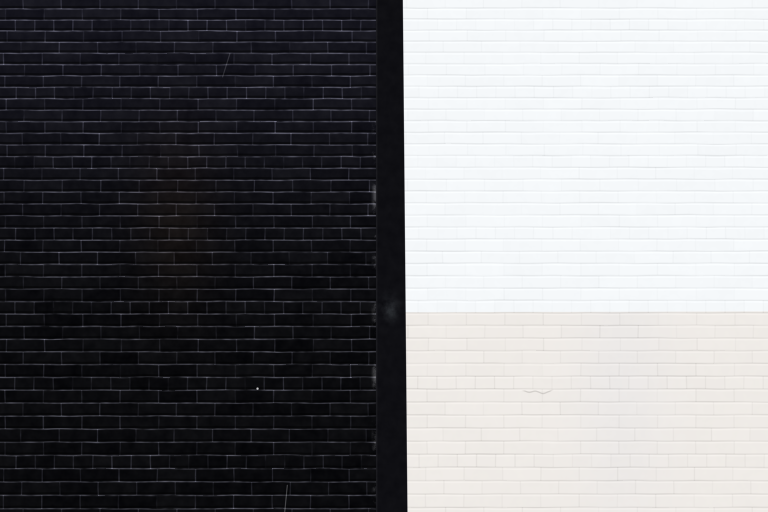
A WebGL 1 fragment shader for this texture:

```glsl
precision highp float;
// Painted brick wall: black bricks, a dark pilaster, then white over cream bricks.
uniform vec2 u_resolution;

float hash(vec2 p) {
  p = fract(p * vec2(0.1031, 0.1130));
  p += dot(p, p.yx + 33.33);
  return fract((p.x + p.y) * p.x * 47.3);
}

vec2 gradient(vec2 cell) {
  float a = 6.2832 * hash(cell);
  return vec2(cos(a), sin(a));
}

// Gradient noise, about -0.7 to 0.7
float noise(vec2 p) {
  vec2 i = floor(p), f = fract(p);
  vec2 u = f * f * f * (f * (f * 6.0 - 15.0) + 10.0);
  vec2 e = vec2(1.0, 0.0);
  float a = dot(gradient(i), f);
  float b = dot(gradient(i + e), f - e);
  float c = dot(gradient(i + e.yx), f - e.yx);
  float d = dot(gradient(i + 1.0), f - 1.0);
  return mix(mix(a, b, u.x), mix(c, d, u.x), u.y);
}

float fbm(vec2 p) {
  float sum = 0.0, amp = 0.6;
  for (int i = 0; i < 4; i++) {
    sum += amp * noise(p);
    p = p * 2.03 + 7.1;
    amp *= 0.5;
  }
  return sum;
}

// Antialiased line of half width w at distance d, in canvas heights
float stroke(float d, float w) {
  float px = 0.8 / u_resolution.y;
  return (1.0 - smoothstep(max(w - px, 0.0), w + px, abs(d))) * min(1.0, 2.0 * w / px);
}

float segment(vec2 p, vec2 a, vec2 b, float w) {
  vec2 s = b - a;
  return stroke(length(p - a - s * clamp(dot(p - a, s) / dot(s, s), 0.0, 1.0)), w);
}

float blob(vec2 p, vec2 center, vec2 size) {
  vec2 q = (p - center) / size;
  return exp(-dot(q, q));
}

// Signed distance below bed joint, distance to head joint, brick id.
// Courses grow taller downwards; every sixth one is a header course.
vec4 bricks(vec2 p, float shift) {
  float t = 1.0 - p.y;
  float n = 202.0 * log(1.0 + 0.2315 * t) + 0.18 + shift;
  float row = floor(n);
  float bed = (fract(n + 0.5) - 0.5) * (0.0211 + 0.0049 * t);
  float header = step(abs(mod(row, 6.0) - 2.0), 0.1);
  float pitch = mix(0.0748, 0.0374, header);
  float phase = mix(mix(0.59, 0.136, mod(row, 2.0)), 0.82, header);
  float m = p.x / pitch - phase + 0.12 * (hash(vec2(row, 4.0)) - 0.5);
  return vec4(bed, (fract(m + 0.5) - 0.5) * pitch, floor(m), row);
}

vec3 blackWall(vec2 p, vec2 uv, float grain) {
  vec4 b = bricks(p + 0.0012 * vec2(noise(p * 31.0), noise(p * 23.0)), 0.0);
  float tone = hash(b.zw + 3.0) - 0.5;
  vec3 col = mix(vec3(0.042, 0.043, 0.052), vec3(0.085, 0.085, 0.115), smoothstep(0.3, 1.0, uv.y));
  col += 0.025 * tone + 0.035 * grain;
  col += vec3(0.03, 0.016, 0.0) * blob(uv, vec2(0.23, 0.57), vec2(0.05, 0.16));
  // Shadowed mortar with a lit upper brick edge
  float wear = clamp(0.55 + 0.7 * noise(vec2(p.x * 14.0, b.w * 3.7)) + 0.5 * noise(p * 70.0), 0.12, 1.0);
  col *= 1.0 - 0.45 * stroke(b.x + 0.0035, 0.0022);
  col += vec3(0.27, 0.27, 0.30) * wear * stroke(b.x, 0.0013);
  col += vec3(0.13, 0.13, 0.15) * wear * stroke(b.y, 0.0011);
  // Scratches and a paint speck
  col += 0.22 * segment(p, vec2(0.555, 0.0), vec2(0.56, 0.052), 0.0008);
  col += 0.12 * segment(p, vec2(0.434, 0.85), vec2(0.448, 0.895), 0.0008);
  col += 0.75 * stroke(length(p - vec2(0.502, 0.241)), 0.0022);
  // Flaking paint beside the pilaster
  float flakes = smoothstep(0.0, 0.45, noise(vec2(3.0, uv.y * 17.0)) + 0.5 * fbm(p * 90.0));
  col += 0.24 * flakes * smoothstep(0.482, 0.489, uv.x) * smoothstep(0.85, 0.7, uv.y);
  return col;
}

vec3 paleWall(vec2 p, vec2 uv, float grain) {
  vec4 b = bricks(p + 0.001 * vec2(noise(p * 27.0), noise(p * 19.0)), 0.1);
  float cream = 1.0 - smoothstep(-0.0015, 0.0015, uv.y - 0.390 - 0.004 * (uv.x - 0.53));
  vec3 col = mix(vec3(0.962, 0.974, 0.982), vec3(0.938, 0.923, 0.906), cream);
  col += 0.008 * (hash(b.zw) - 0.5) + 0.008 * grain;
  col -= vec3(0.014, 0.01, 0.0) * cream * blob(uv, vec2(0.81, 0.25), vec2(0.06, 0.3));
  float wear = clamp(0.6 + 0.8 * noise(vec2(p.x * 9.0, b.w * 5.3)), 0.15, 1.0);
  col -= mix(0.075, 0.085, cream) * wear * stroke(b.x, 0.0013);
  col += 0.022 * stroke(b.x - 0.003, 0.0014);
  col -= mix(0.02, 0.04, cream) * wear * stroke(b.y, 0.0011);
  // Hairline crack
  float crack = stroke(uv.y - 0.235 - 0.008 * noise(vec2(uv.x * 70.0, 2.0)), 0.0012);
  col -= 0.11 * crack * smoothstep(0.022, 0.015, abs(uv.x - 0.70));
  return col;
}

void main() {
  vec2 uv = gl_FragCoord.xy / u_resolution;
  vec2 p = vec2(uv.x * 1.497, uv.y);
  float grain = fbm(p * 45.0);
  float px = 0.8 / u_resolution.x;
  float rightEdge = mix(0.5305, 0.5245, uv.y);

  // Pilaster with a worn smudge
  vec3 pilaster = vec3(0.058, 0.058, 0.073) + 0.025 * grain;
  pilaster += vec3(0.10, 0.11, 0.11) * blob(uv, vec2(0.507, 0.397), vec2(0.012, 0.022)) * (0.7 + 1.6 * grain);
  pilaster += 0.05 * stroke((uv.x - 0.4905) * 1.497, 0.001);

  vec3 col = mix(blackWall(p, uv, grain), pilaster, smoothstep(-px, px, uv.x - 0.4896));
  col = mix(col, paleWall(p, uv, grain), smoothstep(-px, px, uv.x - rightEdge));
  gl_FragColor = vec4(clamp(col, 0.0, 1.0), 1.0);
}
```
